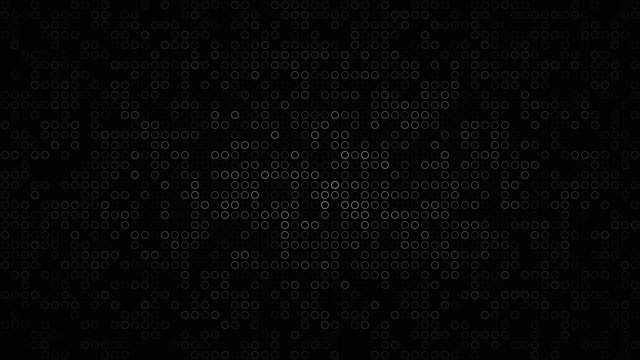
Reproduce this pattern procedurally as a Shadertoy shader.

```glsl
// A dark grid of 64 by 36 thin grey rings, each with its own random brightness.
// One ring is drawn per cell by a distance function, then lit by a soft
// elliptical glow that fades from the centre to nearly black corners.

float hash(vec2 cell) {
    return fract(sin(dot(cell, vec2(127.1, 311.7))) * 43758.5453);
}

// Coverage of a ring outline centred on the origin
float ring(vec2 p, float radius, float halfWidth, float blur) {
    float dist = abs(length(p) - radius) - halfWidth;
    return 1.0 - smoothstep(-blur, blur, dist);
}

void mainImage(out vec4 fragColor, in vec2 fragCoord) {
    // Grid units, measured from the middle of the canvas
    float pixel = 36.0 / iResolution.y;
    vec2 p = (fragCoord - 0.5 * iResolution.xy) * pixel;
    vec2 cell = floor(p);
    vec2 local = fract(p) - 0.5;

    // Elliptical light, strongest at the centre
    float reach = length(p / vec2(32.0, 18.0));
    float glow = 0.52 * exp(-1.45 * reach);

    // Many faint rings, fewer bright ones
    float pick = hash(cell);
    float level = mix(0.13, 0.6, smoothstep(0.3, 0.6, pick));
    level += 0.4 * smoothstep(0.7, 1.0, pick);

    float outline = ring(local, 0.35, 0.055, 0.6 * pixel);
    float backdrop = 0.009 * exp(-0.9 * reach);
    float grey = backdrop + outline * level * glow;
    fragColor = vec4(vec3(grey), 1.0);
}
```
